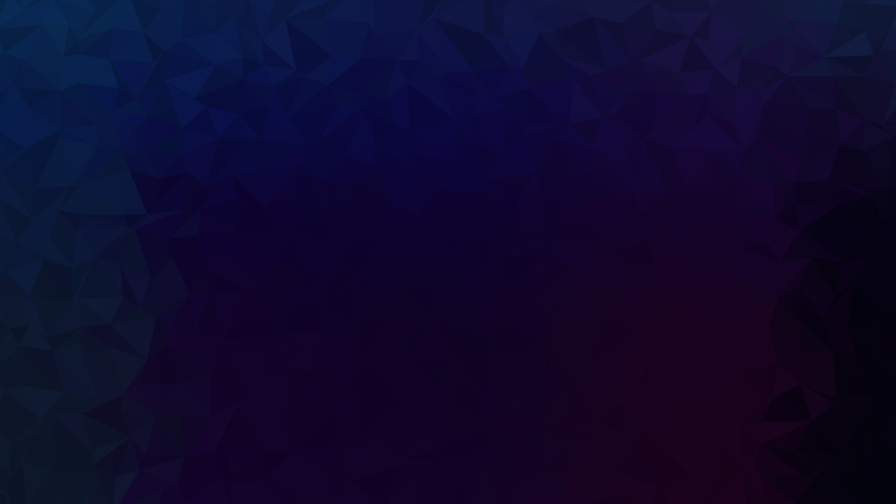
This background is drawn by a Shadertoy shader. Its source:

```glsl
// Dark low-poly backdrop: a jittered triangle mesh with nearly flat facets.
// Each facet takes one colour from a smooth field of five colour rows,
// sampled near its centre, with random light that grows toward the border.

#define MESH_ROWS 17.0       // mesh cells over the canvas height
#define VERTEX_JITTER 0.46   // vertex displacement, in cells
#define COLOUR_SCATTER 0.058 // random shift of the colour sample, in canvas units
#define FACET_LIGHT 0.17     // relative brightness variation of facets
#define FACET_BLEND 0.25     // share of the unfaceted colour field
#define EDGE_SOFTNESS 0.8    // facet edge blur, in output pixels

vec2 hash22(vec2 p) {
    vec3 q = fract(vec3(p.xyx) * vec3(0.1031, 0.1030, 0.0973));
    q += dot(q, q.yzx + 33.33);
    return fract((q.xx + q.yz) * q.zy);
}

float cross2(vec2 a, vec2 b) { return a.x * b.y - a.y * b.x; }

// Horizontal blend through five colour stops
vec3 colourRow(float x, vec3 a, vec3 b, vec3 c, vec3 d, vec3 e) {
    vec3 col = mix(a, b, smoothstep(0.06, 0.25, x));
    col = mix(col, c, smoothstep(0.22, 0.52, x));
    col = mix(col, d, smoothstep(0.48, 0.78, x));
    return mix(col, e, smoothstep(0.82, 0.97, x));
}

// Smooth colour field: teal and blue above, violet and wine below
vec3 colourField(vec2 uv) {
    vec3 base = colourRow(uv.x, vec3(0.05, 0.09, 0.16), vec3(0.07, 0.01, 0.16),
        vec3(0.07, 0.01, 0.15), vec3(0.10, 0.01, 0.11), vec3(0.01, 0.01, 0.05));
    vec3 low = colourRow(uv.x, vec3(0.05, 0.09, 0.17), vec3(0.07, 0.01, 0.16),
        vec3(0.06, 0.01, 0.14), vec3(0.10, 0.01, 0.12), vec3(0.02, 0.01, 0.06));
    vec3 middle = colourRow(uv.x, vec3(0.04, 0.10, 0.22), vec3(0.05, 0.01, 0.18),
        vec3(0.05, 0.01, 0.18), vec3(0.08, 0.01, 0.16), vec3(0.02, 0.01, 0.08));
    vec3 high = colourRow(uv.x, vec3(0.03, 0.10, 0.27), vec3(0.03, 0.05, 0.26),
        vec3(0.04, 0.03, 0.25), vec3(0.08, 0.03, 0.21), vec3(0.06, 0.04, 0.16));
    vec3 top = colourRow(uv.x, vec3(0.03, 0.15, 0.30), vec3(0.04, 0.11, 0.28),
        vec3(0.05, 0.08, 0.25), vec3(0.08, 0.08, 0.23), vec3(0.06, 0.11, 0.24));
    vec3 col = mix(base, low, smoothstep(0.0, 0.30, uv.y));
    col = mix(col, middle, smoothstep(0.28, 0.60, uv.y));
    col = mix(col, high, smoothstep(0.54, 0.79, uv.y));
    return mix(col, top, smoothstep(0.74, 1.0, uv.y));
}

// Displaced mesh vertex, in cell units
vec2 meshVertex(vec2 id) {
    return id + (hash22(id + 17.0) * 2.0 - 1.0) * VERTEX_JITTER;
}

// Soft coverage of a triangle of either winding
float triangleMask(vec2 p, vec2 a, vec2 b, vec2 c, float soft) {
    float winding = sign(cross2(b - a, c - a));
    float ab = cross2(normalize(b - a), p - a);
    float bc = cross2(normalize(c - b), p - b);
    float ca = cross2(normalize(a - c), p - c);
    float inside = min(winding * ab, min(winding * bc, winding * ca));
    return smoothstep(-soft, soft, inside);
}

// Flat colour of the facet with the given centre
vec3 facetColour(vec2 centre, vec2 seed, float aspect) {
    vec2 uv = centre / MESH_ROWS / vec2(aspect, 1.0);
    vec2 shift = hash22(seed + 5.3) - 0.5;
    float light = hash22(seed + 41.7).x * 2.0 - 1.0;
    float border = smoothstep(0.18, 0.55, length((uv - vec2(0.55, 0.36)) * vec2(1.1, 0.9)));
    vec2 scatter = shift * 2.0 * COLOUR_SCATTER * mix(0.4, 1.0, border);
    vec3 col = colourField(clamp(uv + scatter, 0.0, 1.0));
    return col * (1.0 + light * FACET_LIGHT * mix(0.25, 1.0, border));
}

void mainImage(out vec4 fragColor, in vec2 fragCoord) {
    float aspect = iResolution.x / iResolution.y;
    vec2 p = fragCoord / iResolution.y * MESH_ROWS;
    float soft = EDGE_SOFTNESS * MESH_ROWS / iResolution.y;
    vec2 cell = floor(p);
    vec4 total = vec4(0.0);

    // Two triangles in each neighbouring cell, split along a random diagonal
    for (int j = -1; j <= 1; j++)
    for (int i = -1; i <= 1; i++) {
        vec2 id = cell + vec2(i, j);
        vec2 a = meshVertex(id);
        vec2 b = meshVertex(id + vec2(1.0, 0.0));
        vec2 c = meshVertex(id + vec2(1.0, 1.0));
        vec2 d = meshVertex(id + vec2(0.0, 1.0));
        bool flip = hash22(id + 83.0).x > 0.5;
        vec2 start = flip ? b : a;
        vec2 end = flip ? d : c;
        for (int k = 0; k < 2; k++) {
            vec2 tip = k == 0 ? (flip ? a : b) : (flip ? c : d);
            float mask = triangleMask(p, start, end, tip, soft);
            if (mask > 0.0) {
                vec2 seed = id * 2.0 + float(k) * 101.0;
                total += mask * vec4(facetColour((start + end + tip) / 3.0, seed, aspect), 1.0);
            }
        }
    }
    vec3 facets = total.rgb / max(total.a, 0.0001);
    vec3 smoothField = colourField(fragCoord / iResolution.xy);
    fragColor = vec4(mix(facets, smoothField, FACET_BLEND), 1.0);
}
```
